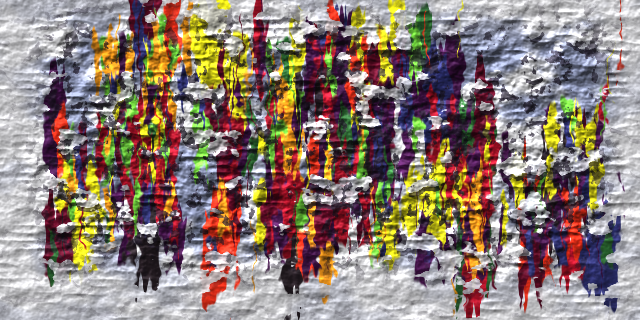
This texture is drawn by a WebGL 1 fragment shader. Its source:

```glsl
precision highp float;
// Abstract impasto painting: ragged vertical strokes and drips of colour on a scraped grey-white ground.
uniform vec2 u_resolution;

const vec3 PALE = vec3(0.78, 0.78, 0.79);
const vec3 SLATE = vec3(0.42, 0.45, 0.56);
const vec3 SHADOW = vec3(0.11, 0.09, 0.14);

float hash(vec2 p) {
  vec3 q = fract(p.xyx * 0.1031);
  q += dot(q, q.yzx + 33.33);
  return fract((q.x + q.y) * q.z);
}

float noise(vec2 p) {
  vec2 i = floor(p), f = fract(p);
  f = f * f * (3.0 - 2.0 * f);
  float low = mix(hash(i), hash(i + vec2(1.0, 0.0)), f.x);
  float high = mix(hash(i + vec2(0.0, 1.0)), hash(i + 1.0), f.x);
  return mix(low, high, f.y);
}

float fbm(vec2 p) {
  float sum = 0.0, amp = 0.533;
  for (int i = 0; i < 4; i++) {
    sum += amp * noise(p);
    p = mat2(1.6, 1.2, -1.2, 1.6) * p + 17.3;
    amp *= 0.5;
  }
  return sum;
}

// Soft box that is 1 in the worked middle and 0 at the bare margins
float middle(vec2 p) {
  vec2 m = smoothstep(vec2(0.06, 0.07), vec2(0.2, 0.3), p);
  m *= 1.0 - smoothstep(vec2(1.82, 0.82), vec2(1.97, 1.03), p);
  return m.x * m.y;
}

// Pigments run from dark to bright as t goes from 0 to 1
vec3 pigment(float t) {
  vec3 c = vec3(0.21, 0.06, 0.23);                        // plum
  c = mix(c, vec3(0.15, 0.16, 0.37), step(0.16, t));      // indigo
  c = mix(c, vec3(0.13, 0.10, 0.12), step(0.27, t));      // umber
  c = mix(c, vec3(0.34, 0.04, 0.13), step(0.34, t));      // wine
  c = mix(c, vec3(0.58, 0.06, 0.13), step(0.42, t));      // crimson
  c = mix(c, vec3(0.86, 0.17, 0.09), step(0.54, t));      // scarlet
  c = mix(c, vec3(0.90, 0.56, 0.10), step(0.61, t));      // orange
  c = mix(c, vec3(0.37, 0.70, 0.20), step(0.70, t));      // leaf
  c = mix(c, vec3(0.15, 0.36, 0.17), step(0.78, t));      // forest
  return mix(c, vec3(0.86, 0.84, 0.09), step(0.85, t));   // lemon
}

// One scattered layer of vertical strokes, premultiplied by coverage
vec4 strokes(vec2 p, vec2 cell, float slim, float density, float tone, float seed) {
  float comb = noise(vec2(p.x * 75.0, p.y * 2.5) + seed * 9.0);
  vec2 q = p;
  q.x += 0.03 * (noise(p * vec2(24.0, 15.0) + seed) - 0.5);
  q.x += 0.016 * (noise(p * vec2(60.0, 48.0) + seed) - 0.5);
  q.y += 0.03 * (noise(p * 50.0 + seed) - 0.5);
  vec4 paint = vec4(0.0);
  for (int j = -1; j <= 1; j++) {
    for (int i = -1; i <= 1; i++) {
      vec2 id = floor(q / cell) + vec2(float(i), float(j));
      vec2 key = id + seed * 37.0;
      vec2 centre = (id + 0.5 + 0.8 * (vec2(hash(key), hash(key + 71.0)) - 0.5)) * cell;
      float halfWidth = cell.x * slim * mix(0.5, 1.0, hash(key + 139.0));
      float halfHeight = cell.y * mix(0.35, 0.85, hash(key + 211.0)) * (1.1 - 0.8 * comb);
      vec2 d = abs(q - centre);
      float edge = max(d.x - halfWidth, 0.3 * (d.y - halfHeight));
      if (edge > 0.003) continue;
      float cluster = smoothstep(0.22, 0.5, noise(centre * vec2(5.0, 2.5) + 3.0));
      float present = step(hash(key + 307.0), density * cluster * middle(centre));
      float cover = present * (1.0 - smoothstep(-0.003, 0.003, edge));
      float cool = smoothstep(0.9, 1.25, centre.x);
      float t = pow(hash(key + 401.0), tone * mix(0.8, 1.4, cool));
      paint = mix(paint, vec4(pigment(t) * (0.75 + 0.5 * comb), 1.0), cover);
    }
  }
  return paint;
}

float relief(vec2 p) {
  float wrinkle = 1.0 - abs(2.0 * noise(p * vec2(13.0, 42.0) + 5.0) - 1.0);
  return fbm(p * vec2(17.0, 20.0)) + 0.2 * wrinkle;
}

float scrape(vec2 p, float worked) {
  float level = mix(0.56, 0.635, worked);
  return smoothstep(level, level + 0.04, fbm(p * vec2(15.0, 21.0) + 40.0));
}

void main() {
  vec2 p = gl_FragCoord.xy / u_resolution * vec2(2.0, 1.0);
  float worked = middle(p);

  // Ground
  float cloud = smoothstep(0.42, 0.62, fbm(p * vec2(6.0, 9.0) + 8.0));
  vec3 color = mix(PALE, SLATE, cloud * mix(0.22, 0.95, worked));

  // Strokes from broad to small, then thin drips
  for (int k = 0; k < 7; k++) {
    float f = float(k) / 6.0;
    vec2 cell = mix(vec2(0.16, 0.42), vec2(0.04, 0.15), f);
    vec4 paint = strokes(p, cell, 0.36, mix(0.9, 0.5, f), mix(1.35, 0.9, f), float(k) + 1.0);
    color = color * (1.0 - paint.a) + paint.rgb;
  }
  vec4 drips = strokes(p, vec2(0.045, 0.24), 0.07, 0.7, 0.7, 11.0);
  color = color * (1.0 - drips.a) + drips.rgb;

  // Dragged white patches with shadows beneath, and dark pits
  float white = scrape(p, worked);
  float under = scrape(p + vec2(-0.004, 0.014), worked) * (1.0 - white);
  color = mix(color, SHADOW, under * mix(0.15, 0.7, worked));
  color = mix(color, mix(PALE, SLATE, 0.25 * cloud), white * 0.92);
  float pits = smoothstep(0.6, 0.68, fbm(p * vec2(42.0, 36.0) + 90.0));
  color = mix(color, SHADOW, pits * mix(0.06, 0.75, worked));

  // Raking light over the thick paint
  float slope = relief(p) - relief(p + vec2(-0.003, 0.005));
  float light = clamp(slope * mix(2.2, 5.5, worked), -0.6, 0.6);
  color = color * (1.0 + light) + 0.22 * max(light, 0.0);
  gl_FragColor = vec4(clamp(color, 0.0, 1.0), 1.0);
}
```
